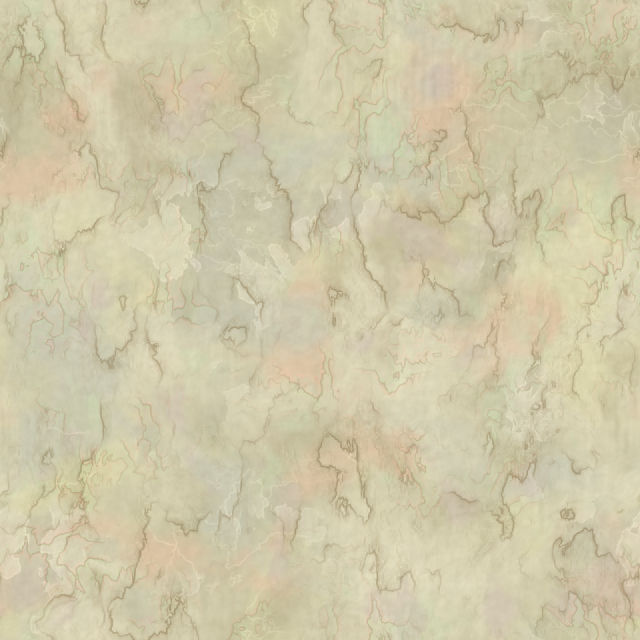
Reproduce this texture procedurally as a WebGL 2 fragment shader.

```glsl
#version 300 es
precision highp float;
precision highp int;

uniform vec2 u_resolution;
out vec4 fragColor;

uint scramble(uint n) {
    n = n * 747796405u + 2891336453u;
    n = ((n >> ((n >> 28u) + 4u)) ^ n) * 277803737u;
    return (n >> 22u) ^ n;
}

// Unit gradient of a lattice cell, wrapped to the period
vec2 gradient(ivec2 cell, ivec2 period, int seed) {
    uvec2 c = uvec2((cell % period + period) % period);
    uint h = scramble(c.x + scramble(c.y + scramble(uint(seed))));
    float angle = float(h & 65535u) / 65536.0 * 6.28319;
    return vec2(cos(angle), sin(angle));
}

float noise(vec2 uv, ivec2 period, int seed) {
    vec2 p = uv * vec2(period);
    ivec2 cell = ivec2(floor(p));
    vec2 f = fract(p);
    vec2 w = f * f * f * (f * (f * 6.0 - 15.0) + 10.0);
    ivec2 e = ivec2(1, 0);
    float a = dot(gradient(cell, period, seed), f);
    float b = dot(gradient(cell + e.xy, period, seed), f - vec2(1, 0));
    float c = dot(gradient(cell + e.yx, period, seed), f - vec2(0, 1));
    float d = dot(gradient(cell + e.xx, period, seed), f - vec2(1, 1));
    return mix(mix(a, b, w.x), mix(c, d, w.x), w.y);
}

float fbm(vec2 uv, ivec2 period, int octaves, int seed) {
    float sum = 0.0;
    float amplitude = 1.0;
    for (int i = 0; i < octaves; i++) {
        sum += amplitude * noise(uv, period, seed + i);
        amplitude *= 0.5;
        period *= 2;
    }
    return sum;
}

// Approximate signed distance to the zero line of a field, in canvas units
float lineDistance(float field, vec2 resolution) {
    float slope = length(vec2(dFdx(field), dFdy(field)) * resolution);
    return field / max(slope, 3.0);
}

float thinLine(float dist, float width) {
    return exp(-dist * dist / (width * width));
}

// Stain that fades slowly on one side of a line and quickly on the other
float sideStain(float dist, float width) {
    return exp(-abs(dist) / (dist > 0.0 ? width : width * 0.3));
}

vec3 tint(vec3 base, vec3 pigment, float field, float low, float high, float strength) {
    return mix(base, pigment, strength * smoothstep(low, high, field));
}

void main() {
    vec2 uv = gl_FragCoord.xy / u_resolution;
    float pixel = 1.0 / min(u_resolution.x, u_resolution.y);
    float hairline = max(0.0015, 0.7 * pixel);

    // Broad bends plus a small ragged displacement
    vec2 bend = vec2(fbm(uv, ivec2(5), 3, 10), fbm(uv, ivec2(5), 3, 20));
    vec2 ragged = vec2(fbm(uv, ivec2(31), 3, 14), fbm(uv, ivec2(31), 3, 24));
    vec2 p = uv + 0.03 * bend + 0.007 * ragged;

    // Cloudy ground
    float cloud = fbm(p, ivec2(4, 3), 6, 30);
    vec3 color = mix(vec3(0.79, 0.768, 0.635), vec3(0.872, 0.846, 0.73),
                     smoothstep(-0.5, 0.45, cloud));

    // Pastel mineral patches
    color = tint(color, vec3(0.865, 0.845, 0.67), fbm(p, ivec2(4), 6, 40), 0.0, 0.45, 0.7);
    color = tint(color, vec3(0.875, 0.76, 0.64), fbm(p, ivec2(5), 6, 50), 0.06, 0.55, 0.75);
    color = tint(color, vec3(0.78, 0.785, 0.705), fbm(p, ivec2(4, 5), 6, 60), 0.08, 0.5, 0.7);
    color = tint(color, vec3(0.73, 0.695, 0.56), fbm(p, ivec2(6, 4), 6, 65), 0.12, 0.6, 0.65);
    color = tint(color, vec3(0.80, 0.85, 0.70), fbm(p, ivec2(8, 7), 5, 70), 0.22, 0.55, 0.5);
    color = tint(color, vec3(0.81, 0.75, 0.70), fbm(p, ivec2(8, 7), 5, 80), 0.24, 0.55, 0.5);

    // Crisp pale flakes and grey chips within a few regions
    float region = smoothstep(0.1, 0.42, fbm(uv, ivec2(4), 4, 90));
    float flake = fbm(p, ivec2(13, 10), 5, 100);
    float flakeDist = lineDistance(flake - 0.05, u_resolution);
    float flakeFill = smoothstep(-pixel, pixel, flakeDist);
    color = mix(color, mix(vec3(0.76, 0.75, 0.66), vec3(0.87, 0.85, 0.77), flakeFill),
                0.5 * region);
    color += 0.05 * region * thinLine(flakeDist, hairline);

    // Main veins, stretched upright, with brown stains on one side
    float patchy = fbm(uv, ivec2(6, 5), 4, 110);
    float presence = smoothstep(-0.15, 0.35, patchy);
    float sidePresence = smoothstep(-0.05, 0.35, -patchy);
    float mainDist = lineDistance(fbm(p, ivec2(6, 3), 6, 120) - 0.04, u_resolution);
    float sideDist = lineDistance(fbm(p, ivec2(8, 4), 6, 130) + 0.1, u_resolution);
    float stain = presence * sideStain(mainDist, 0.011) + sidePresence * sideStain(sideDist, 0.009);
    float vein = presence * thinLine(mainDist, hairline) + sidePresence * thinLine(sideDist, hairline);
    color = mix(color, vec3(0.63, 0.565, 0.41), min(0.38 * stain, 0.55));
    color = mix(color, vec3(0.51, 0.43, 0.29), min(0.34 * vein, 0.55));

    // Fine filigree with warm and green fringes
    float lace = fbm(p, ivec2(10, 7), 5, 140);
    float laceDist = lineDistance(abs(lace) - 0.13, u_resolution);
    float lacePresence = smoothstep(-0.1, 0.45, fbm(uv, ivec2(6), 4, 150));
    color = mix(color, vec3(0.62, 0.53, 0.39), 0.34 * lacePresence * thinLine(laceDist, hairline));
    color += vec3(0.03, -0.015, -0.015) * lacePresence * thinLine(laceDist - 0.003, 0.002);
    color += vec3(-0.015, 0.02, -0.01) * lacePresence * thinLine(laceDist + 0.003, 0.002);

    // Pale scratches, shallow relief, upright brushing and fine grain
    float scratchDist = lineDistance(fbm(p, ivec2(9, 12), 5, 155) - 0.1, u_resolution);
    color += 0.045 * smoothstep(0.05, 0.4, -cloud) * thinLine(scratchDist, hairline);
    vec2 lightStep = vec2(-0.0015, 0.002);
    float relief = fbm(p, ivec2(20, 16), 4, 160) - fbm(p + lightStep, ivec2(20, 16), 4, 160);
    color += 0.13 * relief * smoothstep(-0.4, 0.4, patchy + cloud);
    float brushing = fbm(uv, ivec2(120, 9), 2, 170);
    color += 0.025 * brushing * smoothstep(0.1, 0.45, fbm(uv, ivec2(4), 3, 180));
    color += 0.026 * fbm(uv, ivec2(64), 3, 190);

    fragColor = vec4(clamp(color, 0.0, 1.0), 1.0);
}
```
